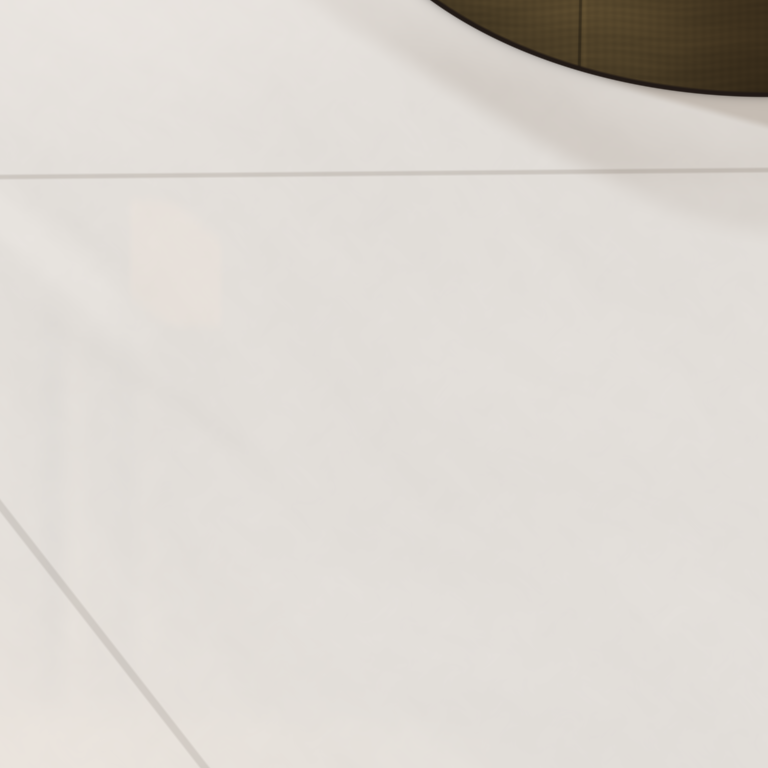
This texture is drawn by a Shadertoy shader. Its source:

```glsl
// Pale polished floor tiles with thin grout, faint window reflections and
// the soft shadow of a round olive fabric seat at the upper right.
// Ellipse and line distances shape the scene; layered sines give the grain.

// Warped sine layers, roughly in -1..1
float sineGrain(vec2 p) {
    float sum = 0.0, weight = 0.5;
    for (int i = 0; i < 5; i++) {
        p += 0.7 * sin(p.yx * 1.3 + float(i) * 1.9);
        sum += weight * sin(p.x) * sin(p.y + 0.8);
        p = mat2(1.5, 1.1, -1.1, 1.5) * p;
        weight *= 0.6;
    }
    return sum;
}

// Approximate signed distance to an axis-aligned ellipse
float ellipseDistance(vec2 p, vec2 radii) {
    float k = length(p / radii);
    return k * (k - 1.0) / max(length(p / (radii * radii)), 1e-4);
}

float lineDistance(vec2 p, vec2 a, vec2 b) {
    vec2 along = normalize(b - a);
    return dot(p - a, vec2(-along.y, along.x));
}

// Soft window: 1 between lo and hi, fading over blur
float band(float x, float lo, float hi, float blur) {
    return smoothstep(lo - blur, lo + blur, x) * (1.0 - smoothstep(hi - blur, hi + blur, x));
}

vec3 floorColor(vec2 p) {
    vec3 color = vec3(0.886, 0.870, 0.851);
    color += vec3(0.024, 0.022, 0.023) * smoothstep(0.72, 1.0, p.y) * (1.0 - smoothstep(0.2, 0.65, p.x));
    color += vec3(0.016, 0.010, 0.006) * (1.0 - smoothstep(0.05, 0.6, length(p * vec2(1.0, 1.5))));

    // Stone clouding, drawn out along the falling diagonal
    vec2 vein = vec2(p.x * 0.8 - p.y * 0.6, p.x * 0.6 + p.y * 0.8);
    color += 0.007 * sineGrain(vein * vec2(6.0, 15.0));
    color += 0.004 * sineGrain(p * 65.0 + 4.0);

    // Diagonal light streaks and a warm reflected pane
    float below = 1.0 - smoothstep(0.755, 0.775, p.y);
    float fall = p.y + 0.85 * p.x;
    color += 0.020 * band(fall, 0.69, 0.755, 0.025) * below * (1.0 - smoothstep(0.12, 0.24, p.x));
    color -= 0.008 * band(fall, 0.785, 0.80, 0.02) * below * (1.0 - smoothstep(0.1, 0.25, p.x));
    float pane = band(p.x, 0.17, 0.288, 0.006) * band(fall, 0.76, 0.93, 0.018) * band(p.y, 0.575, 0.74, 0.012);
    color += vec3(0.017, 0.007, 0.001) * pane;
    color -= 0.008 * band(p.y + 0.64 * p.x, 0.61, 0.635, 0.018) * band(p.x, 0.05, 0.33, 0.05);

    // Vertical reflections fading up from the lower left
    float bars = sin(p.x * 68.0 + 0.5) + 0.5 * sin(p.x * 127.0 + 2.0);
    float barMask = (1.0 - smoothstep(0.12, 0.25, p.x)) * band(p.y, 0.1, 0.56, 0.1);
    color += vec3(0.006, 0.005, 0.004) * bars * barMask;
    color += vec3(0.012, 0.010, 0.007) * (1.0 - smoothstep(0.04, 0.11, p.y + 0.03 * p.x))
        * (1.0 - smoothstep(0.55, 0.72, p.x + p.y));
    return color;
}

vec3 seatColor(vec2 p, float dist, float pixel) {
    vec3 color = mix(vec3(0.335, 0.275, 0.170), vec3(0.235, 0.185, 0.110), smoothstep(0.78, 1.0, p.x));
    color *= 0.86 + 0.14 * smoothstep(0.0, 0.08, -dist);
    color *= 1.0 - 0.08 * (1.0 - smoothstep(0.56, 0.75, p.x));

    // Woven threads and the upright seam
    color *= 1.0 + 0.025 * sin(p.y * 620.0 + 2.0 * sin(p.x * 30.0)) + 0.02 * sin(p.x * 540.0);
    color *= 1.0 + 0.05 * sineGrain(p * vec2(18.0, 110.0));
    float seam = abs(p.x - 0.755 - 0.02 * (p.y - 0.95));
    color *= 1.0 - 0.32 * (1.0 - smoothstep(0.0005, 0.002 + pixel, seam));
    color *= 1.0 + 0.10 * band(p.x, 0.759, 0.764, 0.003);

    // Dark piping along the base
    return mix(color, vec3(0.13, 0.10, 0.085), smoothstep(-0.008, -0.004, dist));
}

void mainImage(out vec4 fragColor, in vec2 fragCoord) {
    vec2 p = fragCoord / iResolution.xy;
    float pixel = 1.0 / iResolution.y;
    vec3 color = floorColor(p);

    // Grout: one nearly level joint and one steep joint
    float level = abs(lineDistance(p, vec2(0.0, 0.7695), vec2(1.0, 0.7786)));
    float steep = abs(lineDistance(p, vec2(0.0, 0.342), vec2(0.267, 0.0)));
    color *= 1.0 - vec3(0.10, 0.11, 0.12) * (1.0 - smoothstep(0.001, 0.0035 + pixel, level));
    color *= 1.0 - vec3(0.09, 0.095, 0.10) * (1.0 - smoothstep(0.003, 0.0055 + pixel, steep));

    // Broad shadow, densest along its curved lower-left edge
    float dx = 1.0 - p.x;
    float edge = 0.5675 + sqrt(0.0144 + 0.4624 * dx * dx);
    float inside = p.y - edge;
    float shade = smoothstep(-0.012, 0.035, inside) * (1.0 - 0.55 * smoothstep(0.04, 0.16, inside));
    shade *= mix(0.55, 1.0, smoothstep(0.74, 0.80, p.y)) * (1.0 - 0.5 * smoothstep(0.88, 1.0, p.y));
    color *= 1.0 - vec3(0.070, 0.082, 0.092) * shade;

    // Darker wedge and contact shadow beside the base
    float wedge = p.y - (0.889 - 0.27 * (p.x - 0.79));
    color *= 1.0 - vec3(0.10, 0.12, 0.14) * smoothstep(-0.004, 0.010, wedge) * smoothstep(0.74, 0.86, p.x);
    float dist = ellipseDistance(p - vec2(1.0, 1.2367), vec2(0.58, 0.363));
    color *= 1.0 - 0.22 * exp(-max(dist, 0.0) * 220.0);

    // Round seat over the floor
    color = mix(color, seatColor(p, dist, pixel), 1.0 - smoothstep(-pixel, pixel, dist));
    fragColor = vec4(clamp(color, 0.0, 1.0), 1.0);
}
```
